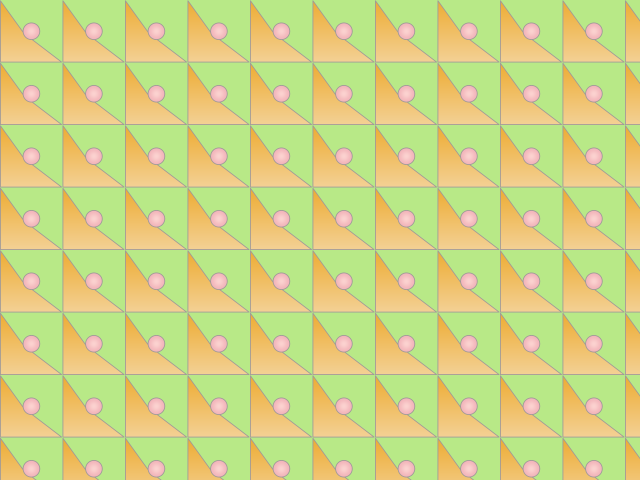
This pattern is drawn by a WebGL 2 fragment shader. Its source:

```glsl
#version 300 es
precision highp float;

uniform vec2 u_resolution;
out vec4 fragColor;

// Layout: tiles per canvas height, lengths in tile units, y pointing down
const float TILES_DOWN = 7.68;
const float STROKE_WIDTH = 0.0135;
const vec2 BALL_CENTER = vec2(0.503, 0.5);
const float BALL_RADIUS = 0.133;
const int CORNERS = 4;
const vec2 SLOPE[CORNERS] = vec2[CORNERS](
    vec2(0.007, 0.012), vec2(0.38, 0.53), vec2(0.985, 0.993), vec2(0.007, 0.993));
const int SAMPLES = 4;

// Colours
const vec3 GREEN = vec3(0.722, 0.914, 0.529);
const vec3 ORANGE_TOP = vec3(0.930, 0.673, 0.195);
const vec3 ORANGE_BOTTOM = vec3(0.953, 0.818, 0.585);
const vec3 PINK_CENTER = vec3(0.985, 0.825, 0.815);
const vec3 PINK_RIM = vec3(0.950, 0.710, 0.730);
const vec3 STROKE_COLOR = vec3(0.620, 0.600, 0.600);

// Signed distance to the bent slope, negative inside
float slopeDistance(vec2 p) {
    float nearest = 1e6;
    float side = 1.0;
    for (int i = 0, j = CORNERS - 1; i < CORNERS; j = i, i++) {
        vec2 edge = SLOPE[j] - SLOPE[i];
        vec2 w = p - SLOPE[i];
        vec2 offset = w - edge * clamp(dot(w, edge) / dot(edge, edge), 0.0, 1.0);
        nearest = min(nearest, dot(offset, offset));
        bvec3 crossing = bvec3(p.y >= SLOPE[i].y, p.y < SLOPE[j].y,
                               edge.x * w.y > edge.y * w.x);
        if (all(crossing) || all(not(crossing))) side = -side;
    }
    return side * sqrt(nearest);
}

// Lays a filled and outlined shape over the base colour
vec3 paint(vec3 base, vec3 fill, float dist, float blur) {
    vec3 color = mix(fill, base, smoothstep(-blur, blur, dist));
    float outline = 1.0 - smoothstep(-blur, blur, abs(dist) - 0.5 * STROKE_WIDTH);
    return mix(color, STROKE_COLOR, outline);
}

vec3 tileColor(vec2 p, float blur) {
    vec3 orange = mix(ORANGE_TOP, ORANGE_BOTTOM, p.y);
    vec3 color = paint(GREEN, orange, slopeDistance(p), blur);

    float fromCenter = length(p - BALL_CENTER);
    vec3 pink = mix(PINK_CENTER, PINK_RIM, smoothstep(0.0, 1.0, fromCenter / BALL_RADIUS));
    return paint(color, pink, fromCenter - BALL_RADIUS, blur);
}

void main() {
    float pixel = TILES_DOWN / u_resolution.y;
    float blur = 0.5 * pixel / float(SAMPLES);

    // Average a grid of samples so edges stay smooth across tile borders
    vec3 sum = vec3(0.0);
    for (int i = 0; i < SAMPLES * SAMPLES; i++) {
        vec2 jitter = (vec2(i % SAMPLES, i / SAMPLES) + 0.5) / float(SAMPLES) - 0.5;
        vec2 position = gl_FragCoord.xy + jitter;
        // Tiles are anchored at the top left corner
        vec2 p = vec2(position.x, u_resolution.y - position.y) * pixel;
        sum += tileColor(fract(p), blur);
    }
    fragColor = vec4(sum / float(SAMPLES * SAMPLES), 1.0);
}
```
